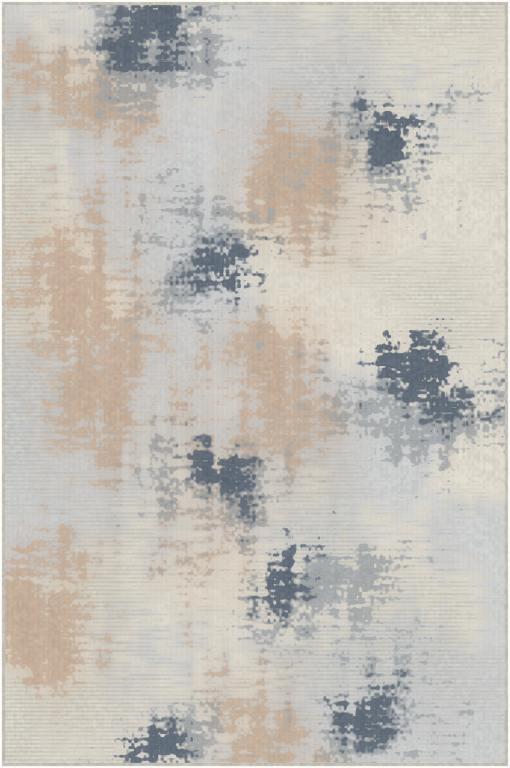
A WebGL 2 fragment shader for this texture:

```glsl
#version 300 es
precision highp float;
// Distressed abstract rug: worn peach, grey and navy patches on woven cream.

uniform vec2 u_resolution;
out vec4 fragColor;

// Palette
const vec3 CREAM  = vec3(0.868, 0.847, 0.800);
const vec3 SILVER = vec3(0.800, 0.805, 0.805);
const vec3 THREAD = vec3(0.715, 0.710, 0.680);
const vec3 PEACH  = vec3(0.755, 0.655, 0.565);
const vec3 GREY   = vec3(0.605, 0.625, 0.635);
const vec3 NAVY   = vec3(0.345, 0.390, 0.445);
const vec3 EDGE   = vec3(0.765, 0.745, 0.700);
const vec3 MARGIN = vec3(0.985, 0.985, 0.975);

// Sizes, in canvas heights
const int   PATCHES      = 16;
const vec2  WARM_SIZE    = vec2(0.075, 0.088);
const vec2  COOL_SIZE    = vec2(0.080, 0.075);
const float NAVY_SCALE   = 0.62;
const float ROWS         = 190.0;
const float RIBS         = 150.0;
const float MARGIN_WIDTH = 0.0026;
const float EDGE_WIDTH   = 0.0040;

// Integer hash giving two values in 0..1
vec2 hash2(vec2 cell) {
    uvec2 v = uvec2(ivec2(cell)) * 1664525u + 1013904223u;
    v.x += v.y * 1664525u;
    v.y += v.x * 1664525u;
    v ^= v >> 16u;
    v.x += v.y * 1664525u;
    v.y += v.x * 1664525u;
    v ^= v >> 16u;
    return vec2(v & 0xffffu) / 65535.0;
}

float noise(vec2 p) {
    vec2 cell = floor(p), f = fract(p);
    f = f * f * (3.0 - 2.0 * f);
    float low  = mix(hash2(cell).x, hash2(cell + vec2(1, 0)).x, f.x);
    float high = mix(hash2(cell + vec2(0, 1)).x, hash2(cell + vec2(1, 1)).x, f.x);
    return mix(low, high, f.y);
}

float fbm(vec2 p) {
    float sum = 0.0, weight = 0.533;
    for (int i = 0; i < 4; i++) {
        sum += weight * noise(p);
        p = p * 2.03 + 17.0;
        weight *= 0.5;
    }
    return sum;
}

// Rounded block: 1 at the centre, 0 on the rim, negative outside
float block(vec2 offset, vec2 size) {
    vec2 d = offset / size;
    d *= d;
    return 1.0 - sqrt(length(d));
}

void main() {
    vec2 p = gl_FragCoord.xy / u_resolution.y;
    vec2 extent = vec2(u_resolution.x / u_resolution.y, 1.0);

    // Patch fields, spread evenly and then jittered
    vec2 warped = p + 0.11 * (vec2(fbm(p * 9.0), fbm(p * 9.0 + 50.0)) - 0.5);
    float warm = -2.0, cool = -2.0, deep = -2.0;
    for (int i = 0; i < PATCHES; i++) {
        float id = float(i);
        vec2 jitter = hash2(vec2(id, 71.0)) - 0.5;
        vec2 vary = hash2(vec2(id, 29.0));
        vec2 centre = fract(0.5 + id * vec2(0.7549, 0.5698)) + jitter * vec2(0.36, 0.08);
        vec2 offset = warped - centre * extent;
        vec2 stretch = mix(vec2(0.7), vec2(1.3), vary);
        if (i % 2 == 0) {
            warm = max(warm, block(offset, WARM_SIZE * stretch));
        } else {
            cool = max(cool, block(offset, COOL_SIZE * stretch));
            vec2 shift = (vary.yx - 0.5) * COOL_SIZE;
            deep = max(deep, block(offset - shift, COOL_SIZE * NAVY_SCALE * stretch.yx));
        }
    }

    // Wear: vertical brushing, broken rows, fine grain and crackle
    float brush  = noise(p * vec2(85.0, 15.0)) - 0.5;
    float dashes = noise(p * vec2(38.0, ROWS)) - 0.5;
    float grain  = noise(p * 260.0 + 90.0) - 0.5;
    float cloud  = fbm(p * 13.0 + 31.0) - 0.5;
    float crack  = 1.0 - smoothstep(0.0, 0.10, abs(noise(p * 80.0 + 7.0) - 0.5));
    float wear = 0.75 * brush + 0.85 * dashes + 0.9 * grain + 1.2 * cloud - 0.15 * crack;

    // Ground: cream drifting to silver, with a faint peach haze
    float drift = fbm(p * 4.5 + 12.0) + 0.12 * wear;
    vec3 color = mix(CREAM, SILVER, smoothstep(0.46, 0.60, drift));
    float haze = smoothstep(-0.9, 0.4, warm + 0.6 * wear);
    color = mix(color, PEACH, 0.22 * haze);

    // Woven rows showing through in worn areas
    float row = 0.5 + 0.5 * cos(6.28318 * p.y * ROWS);
    float rib = 0.5 + 0.5 * cos(6.28318 * p.x * RIBS);
    float bare = smoothstep(0.36, 0.64, fbm(p * 7.0 + 63.0) + 0.35 * dashes + 0.25 * grain);
    color = mix(color, THREAD, bare * (0.50 * row + 0.16 * rib));

    // Worn pigment layers
    color = mix(color, PEACH, 0.80 * smoothstep(0.0, 0.55, warm + wear));
    color = mix(color, GREY, 0.82 * smoothstep(0.05, 0.55, cool + wear));
    color = mix(color, NAVY, 0.90 * smoothstep(0.08, 0.60, deep + wear));

    // Pile relief
    color += 0.065 * grain + 0.035 * dashes + 0.012 * (rib - 0.5);

    // Bound edge and outer margin
    vec2 inset = min(p, extent - p);
    float rim = min(inset.x, inset.y);
    float aa = 0.75 / u_resolution.y;
    float inner = MARGIN_WIDTH + EDGE_WIDTH;
    color = mix(EDGE + 0.08 * grain, color, smoothstep(inner - aa, inner + aa, rim));
    color = mix(MARGIN, color, smoothstep(MARGIN_WIDTH - aa, MARGIN_WIDTH + aa, rim));
    fragColor = vec4(clamp(color, 0.0, 1.0), 1.0);
}
```
